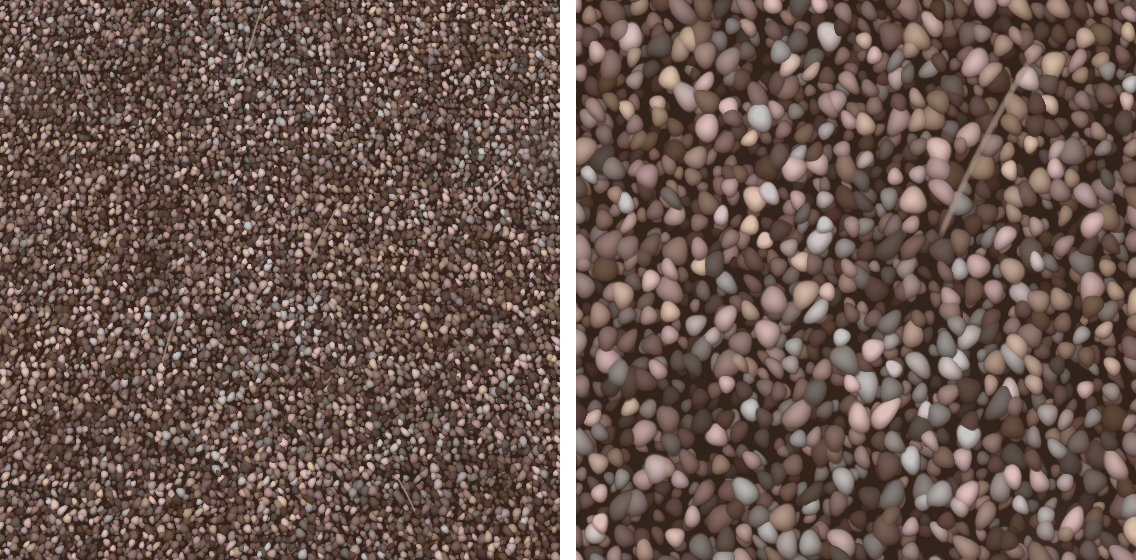
Left, the full canvas; right, a detail of the centre.
Reproduce this texture procedurally as a Shadertoy shader.

```glsl
const float GRAINS_BOTTOM = 62.0;   // grains per canvas height, near edge
const float GRAINS_TOP = 78.0;      // grains per canvas height, far edge
const float JITTER = 0.72;
const float MIN_RADIUS = 0.40;
const float MAX_RADIUS = 0.66;
const float EDGE_SOFTNESS = 0.28;
const float DARKEST_GRAIN = 0.27;
const float BRIGHTEST_GRAIN = 1.18;
const float LOWER_SCALE = 1.45;
const float LOWER_DIM = 0.58;
const float SOIL_TONE = 0.06;
const float DUST_AMOUNT = 0.38;
const vec2 LIGHT = vec2(-0.09, 0.17);
const vec3 SHADOW = vec3(0.17, 0.10, 0.065);
const vec3 PALE = vec3(0.74, 0.68, 0.66);
const vec3 DUST = vec3(0.43, 0.375, 0.36);
const vec3 STRAW = vec3(0.64, 0.56, 0.51);
const vec3 GREY_TINT = vec3(0.95, 1.02, 1.04);
const vec3 PINK_TINT = vec3(1.05, 0.97, 0.99);
const vec3 TAN_TINT = vec3(1.05, 1.00, 0.89);
const int STRAW_COUNT = 6;

vec3 hash3(vec2 p) {
    vec3 q = fract(p.xyx * vec3(0.1031, 0.1030, 0.0973));
    q += dot(q, q.yxz + 33.33);
    return fract((q.xxy + q.yzz) * q.zyx);
}

// Layered sines, roughly -1 to 1
float patches(vec2 p) {
    float sum = 0.0, weight = 0.5;
    for (int i = 0; i < 4; i++) {
        sum += weight * sin(p.x + 1.7 * sin(p.y * 0.8)) * cos(p.y + 1.3 * sin(p.x * 0.7));
        p = mat2(0.8, 0.6, -0.6, 0.8) * p * 1.9 + 2.3;
        weight *= 0.6;
    }
    return sum;
}

// Overlapping domed pebbles: x = tone, y = hue, z = coverage
vec3 grainLayer(vec2 p, float seed) {
    vec2 cell = floor(p);
    vec3 surface = vec3(0.0);
    float top = -1.0;
    for (int y = -1; y <= 1; y++)
    for (int x = -1; x <= 1; x++) {
        vec2 id = cell + vec2(x, y);
        vec3 place = hash3(id + seed);
        vec3 look = hash3(id + seed + 71.7);
        vec3 shape = hash3(id + seed + 137.3);
        vec2 offset = p - id - 0.5 - JITTER * (place.xy - 0.5);

        // Oval, mostly upright
        float angle = 1.6 * (shape.x - 0.5);
        float c = cos(angle), s = sin(angle);
        vec2 local = mat2(c, -s, s, c) * offset;
        float stretch = mix(1.0, 1.25, shape.y);
        float radius = mix(MIN_RADIUS, MAX_RADIUS, shape.z * shape.z);
        vec2 unit = local * vec2(stretch, 1.0 / stretch) / radius;
        float d = length(unit);
        d *= 1.0 + 0.07 * sin(3.0 * atan(unit.y, unit.x + 1e-4) + 6.28 * look.z);

        float height = 1.2 * place.z + 1.0 - d * d;
        float albedo = mix(DARKEST_GRAIN, BRIGHTEST_GRAIN, pow(look.x, 1.1));
        float shade = 1.0 - 0.58 * d * d + dot(offset / radius, LIGHT);
        float cover = 1.0 - smoothstep(1.06 - EDGE_SOFTNESS, 1.06, d);
        float weight = cover * smoothstep(-0.12, 0.12, height - top);
        surface = mix(surface, vec3(albedo * max(shade, 0.1), look.y, 1.0), weight);
        top = mix(top, height, weight);
    }
    return surface;
}

// Scattered thin, slightly bowed stalks
float straws(vec2 uv) {
    float mask = 0.0;
    for (int i = 0; i < STRAW_COUNT; i++) {
        float n = float(i);
        vec3 r = hash3(vec2(n, 9.0));
        vec2 center = fract(vec2(0.45, 0.93) + n * vec2(0.425, -0.27));
        float angle = 1.45 + 0.7 * sin(1.31 * n + 3.4);
        vec2 along = vec2(cos(angle), sin(angle));
        vec2 q = uv - center;
        float t = dot(q, along);
        float halfLength = mix(0.04, 0.075, r.x);
        float side = dot(q, vec2(-along.y, along.x)) + (r.y - 0.5) * 2.5 * t * t;
        float line = 1.0 - smoothstep(0.0006, 0.0027, abs(side));
        float ends = 1.0 - smoothstep(0.8, 1.0, abs(t) / halfLength);
        mask = max(mask, line * ends * mix(0.45, 0.85, r.z));
    }
    return mask;
}

void mainImage(out vec4 fragColor, in vec2 fragCoord) {
    vec2 uv = fragCoord / iResolution.y;

    // Grains shrink gently toward the top
    float density = mix(GRAINS_BOTTOM, GRAINS_TOP, uv.y);
    float rows = uv.y * 0.5 * (GRAINS_BOTTOM + density);
    vec2 p = vec2((uv.x - 0.5) * density, rows) + 100.0;
    p += 0.12 * sin(p.yx * 1.7);

    // Upper pebbles over a dim bed of finer ones
    vec3 lower = grainLayer(p * LOWER_SCALE, 211.0);
    vec3 upper = grainLayer(p, 17.0);
    float bed = mix(SOIL_TONE, lower.x * LOWER_DIM, lower.z);
    float tone = mix(bed, upper.x, upper.z);
    float hue = mix(lower.y, upper.y, upper.z);

    // Broad drifts of brightness, warmth and dust
    float drift = patches(uv * 11.0 + 4.0);
    tone *= 1.0 + 0.16 * drift;
    hue += 0.28 * patches(uv * 7.0 + 19.0) + 0.15 * (0.5 - uv.y);
    vec3 tint = mix(GREY_TINT, PINK_TINT, smoothstep(0.0, 0.5, hue));
    tint = mix(tint, TAN_TINT, smoothstep(0.55, 1.0, hue));
    vec3 color = mix(SHADOW, PALE, min(tone, 1.15)) * tint;
    float dusty = smoothstep(0.25, 0.8, patches(uv * 8.0 + 41.0));
    color = mix(color, DUST, DUST_AMOUNT * dusty * uv.y);

    color = mix(color, STRAW, straws(uv));
    fragColor = vec4(clamp(color, 0.0, 1.0), 1.0);
}
```
